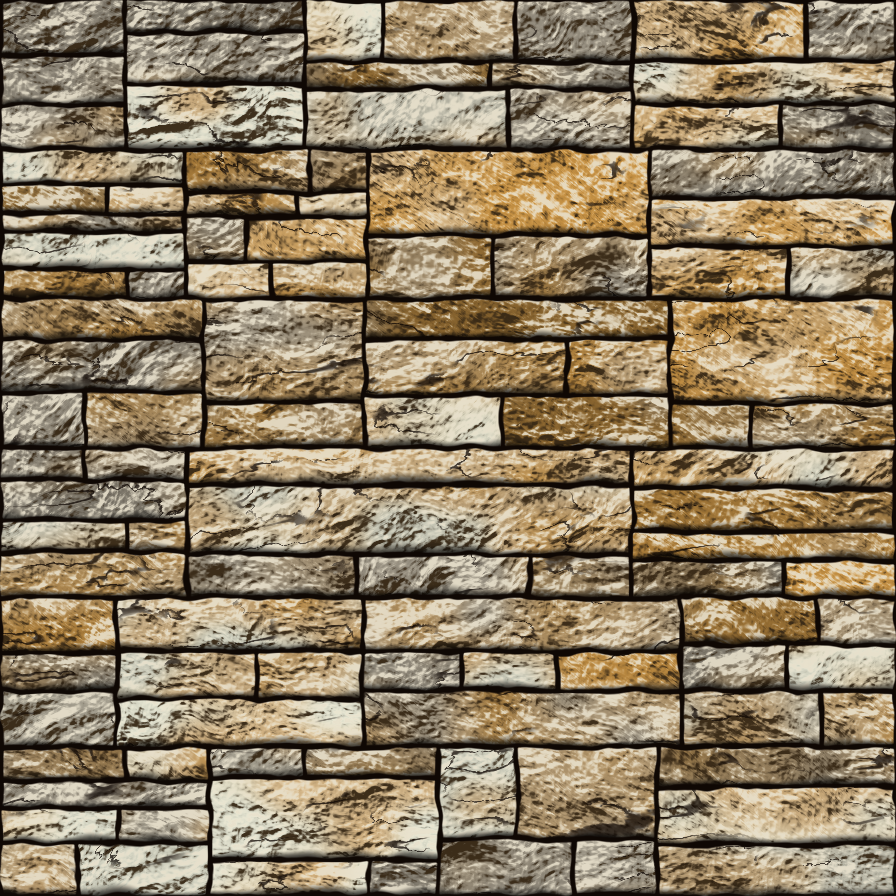
Give the GLSL for this texture, as a WebGL 2 fragment shader.

```glsl
#version 300 es
precision highp float;
// Stacked ledgestone wall: rough split stones in courses with dark dry joints.
uniform vec2 u_resolution;
out vec4 outColor;

const float BANDS = 6.0;            // tall bands, each cut into panels and courses
const vec3 PANEL_EDGES[6] = vec3[6](  // panel joints per band, bottom to top
  vec3(0.234, 0.490, 0.733), vec3(0.130, 0.405, 0.760), vec3(0.209, 0.209, 0.706),
  vec3(0.227, 0.407, 0.748), vec3(0.206, 0.410, 0.725), vec3(0.140, 0.340, 0.706));
const float JOINT = 0.0005;         // half width of a joint
const float JOINT_SOFT = 0.0023;
const float CORNER = 0.004;
const float WOBBLE = 0.005;         // unevenness of the stone outlines
const float RELIEF = 5.2;           // strength of the carved light and shade
const float GRAIN = 0.60;           // strength of the sandy grain
const vec2 LIGHT_STEP = vec2(-0.0012, 0.0026);
const vec3 GREY = vec3(0.60, 0.57, 0.51);
const vec3 PALE = vec3(0.72, 0.72, 0.66);
const vec3 TAN = vec3(0.67, 0.57, 0.42);
const vec3 OCHRE = vec3(0.64, 0.47, 0.22);
const vec3 HIGHLIGHT = vec3(0.90, 0.87, 0.79);
const vec3 SHADE = vec3(0.22, 0.16, 0.085);
const vec3 GAP = vec3(0.06, 0.03, 0.015);

float hash(vec2 p) {
  vec3 q = fract(p.xyx * vec3(0.1031, 0.1030, 0.0973));
  q += dot(q, q.yzx + 33.33);
  return fract((q.x + q.y) * q.z);
}

float noise(vec2 p) {
  vec2 i = floor(p), f = fract(p);
  f = f * f * (3.0 - 2.0 * f);
  return mix(mix(hash(i), hash(i + vec2(1, 0)), f.x),
             mix(hash(i + vec2(0, 1)), hash(i + vec2(1, 1)), f.x), f.y);
}

// Keep the part of a span that contains x.
void cutSpan(inout vec2 span, float x, float cut) {
  if (x < cut) span.y = min(span.y, cut);
  else span.x = max(span.x, cut);
}

float seed(vec2 spanX, vec2 spanY, float k) {
  return hash(floor(997.0 * vec2(spanX.x + spanX.y, spanY.x + spanY.y)) + k * 17.0);
}

// Find the stone under p: band, panel, course, then single stone.
void findStone(vec2 p, out vec2 spanX, out vec2 spanY) {
  float band = clamp(floor(p.y * BANDS), 0.0, BANDS - 1.0);
  spanX = vec2(0, 1);
  spanY = vec2(band, band + 1.0) / BANDS;
  vec3 edges = PANEL_EDGES[int(band)];
  for (int i = 0; i < 3; i++) cutSpan(spanX, p.x, edges[i]);

  vec2 panelY = spanY;
  float low = mix(0.24, 0.46, seed(spanX, panelY, 1.0));
  float high = mix(0.56, 0.80, seed(spanX, panelY, 2.0));
  bool threeCourses = seed(spanX, panelY, 3.0) > 0.15;
  cutSpan(spanY, p.y, mix(panelY.x, panelY.y, low));
  if (threeCourses) cutSpan(spanY, p.y, mix(panelY.x, panelY.y, high));
  if (spanY.y - spanY.x > 0.4 / BANDS && seed(spanX, spanY, 4.0) > 0.65)
    cutSpan(spanY, p.y, mix(spanY.x, spanY.y, mix(0.35, 0.65, seed(spanX, spanY, 5.0))));

  for (int i = 0; i < 2; i++)
    if (spanX.y - spanX.x > 0.20 && seed(spanX, spanY, 6.0) > 0.46)
      cutSpan(spanX, p.x, mix(spanX.x, spanX.y, mix(0.3, 0.7, seed(spanX, spanY, 7.0))));
}

// Split-face surface: tilted ridged strata, finer with each octave.
float rockHeight(vec2 p, float id) {
  float a = (id - 0.5) * 1.3;
  p = mat2(cos(a), sin(a), -sin(a), cos(a)) * p;
  p += 0.016 * vec2(noise(p * 21.0 + id * 50.0), noise(p * 23.0 + 9.0));
  p = p * vec2(19, 34) + id * 91.0;
  float sum = 0.0, amp = 0.55;
  for (int i = 0; i < 5; i++) {
    float n = noise(p);
    sum += amp * mix(n, 1.0 - abs(2.0 * n - 1.0), 0.6);
    p = mat2(1.75, 0.8, -0.8, 1.75) * p + 13.7;
    amp *= 0.58;
  }
  return sum;
}

vec3 stoneColor(vec2 p, float id, float id2) {
  vec2 offCentre = (p - vec2(0.64, 0.56)) * vec2(1.7, 2.8);
  float warmth = 0.54 * id + 0.50 * exp(-dot(offCentre, offCentre))
               + 0.60 * (noise(p * vec2(13, 19) + id2 * 40.0) - 0.5);
  vec3 c = mix(GREY, PALE, smoothstep(0.45, 0.75, id2));
  c = mix(c, TAN, smoothstep(0.24, 0.58, warmth));
  c = mix(c, OCHRE, smoothstep(0.54, 0.92, warmth));
  return c * mix(0.80, 1.20, id2);
}

void main() {
  vec2 p = gl_FragCoord.xy / u_resolution;
  vec2 q = p + WOBBLE * (vec2(noise(p * 45.0), noise(p * vec2(38, 60) + 7.0)) - 0.5);
  vec2 spanX, spanY;
  findStone(q, spanX, spanY);
  float id = seed(spanX, spanY, 8.0), id2 = seed(spanX, spanY, 9.0);

  // Depth inside the rounded stone outline
  vec2 center = 0.5 * vec2(spanX.x + spanX.y, spanY.x + spanY.y);
  vec2 halfSize = 0.5 * vec2(spanX.y - spanX.x, spanY.y - spanY.x);
  vec2 e = abs(q - center) - halfSize + CORNER;
  float depth = CORNER - length(max(e, 0.0)) - min(max(e.x, e.y), 0.0);

  // Rock face, lit from above left, with broad uneven facets
  float h = rockHeight(p, id);
  float light = RELIEF * (h - rockHeight(p + LIGHT_STEP, id));
  light += GRAIN * (noise(p * 230.0) - 0.5) + 0.3 * (h - 0.68);
  light += 0.75 * (noise(p * vec2(15, 27) + id * 60.0 + 1.2 * h) - 0.5);
  light += 0.35 * exp(-max(spanY.y - q.y - JOINT, 0.0) / 0.006);
  vec3 c = stoneColor(p, id, id2) * clamp(1.0 + 0.25 * light, 0.7, 1.2);
  c = mix(c, HIGHLIGHT, 0.9 * smoothstep(0.0, 0.62, light));
  c = mix(c, SHADE, 0.95 * smoothstep(0.06, 0.70, -light));

  // Thin cracks along the strata, shadow under the belly, dark joints
  float vein = abs(noise(p * vec2(14, 56) + id * 70.0 + 1.2 * h) - 0.5);
  float sparse = smoothstep(0.5, 0.75, noise(p * 24.0 + id2 * 30.0));
  c = mix(c, GAP, 0.75 * sparse * (1.0 - smoothstep(0.01, 0.045, vein)));
  float belly = 0.006 + 0.010 * noise(p * vec2(30, 12) + 21.0);
  c *= mix(0.25, 1.0, smoothstep(0.001, belly, q.y - spanY.x));
  float ragged = JOINT + 0.0020 * noise(p * 90.0 + 3.0);
  c = mix(GAP, c, smoothstep(ragged, ragged + JOINT_SOFT, depth));
  outColor = vec4(clamp(c, 0.0, 1.0), 1.0);
}
```
